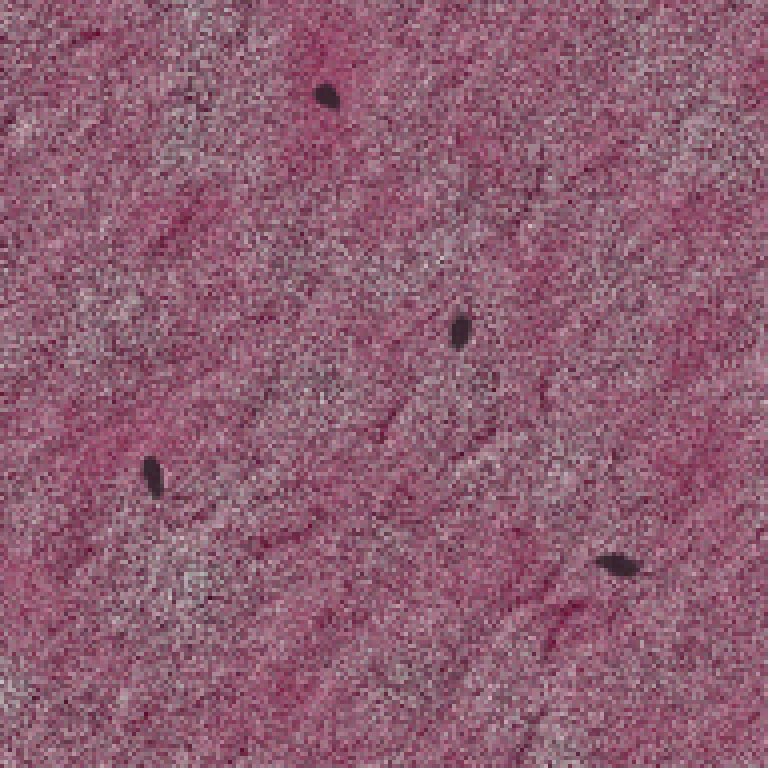
Give the GLSL for this texture, as a Shadertoy shader.

```glsl
// Grainy pink-mauve tissue with grey patches, slanted wrinkles and a few dark pits.

const float GRID = 192.0;                          // grains across the canvas
const vec3 MEAN_PINK = vec3(0.555, 0.368, 0.444);
const vec3 BRIGHTER = vec3(0.060, 0.080, 0.070);   // step towards pale
const vec3 PINKER = vec3(0.035, -0.050, -0.015);   // step from grey to pink
const vec3 PIT_DARK = vec3(0.20, 0.13, 0.17);
const float SLANT = 0.9;                           // main wrinkle direction

vec3 hash3(vec2 p) {
    vec3 h = fract(p.xyx * vec3(0.1031, 0.1030, 0.0973));
    h += dot(h, h.yxz + 33.33);
    return fract((h.xxy + h.yzz) * h.zyx);
}

// Gradient noise, roughly -0.7 to 0.7
float cornerSlope(vec2 corner, vec2 offset) {
    float angle = 6.2832 * hash3(corner + 71.0).x;
    return dot(vec2(cos(angle), sin(angle)), offset);
}

float gradientNoise(vec2 p) {
    vec2 i = floor(p), f = p - i;
    vec2 u = f * f * f * (f * (f * 6.0 - 15.0) + 10.0);
    vec2 e = vec2(1.0, 0.0);
    return mix(mix(cornerSlope(i, f), cornerSlope(i + e, f - e), u.x),
               mix(cornerSlope(i + e.yx, f - e.yx), cornerSlope(i + 1.0, f - 1.0), u.x), u.y);
}

vec2 turn(vec2 p, float angle) {
    float c = cos(angle), s = sin(angle);
    return vec2(c * p.x + s * p.y, c * p.y - s * p.x);
}

// Surface height, drawn out along the slant
float height(vec2 p) {
    vec2 q = turn(p, SLANT);
    return gradientNoise(q * vec2(7.0, 11.0) + 3.0)
         + 0.5 * gradientNoise(q * vec2(15.0, 24.0) + 17.0)
         + 0.25 * gradientNoise(q * vec2(34.0, 50.0) + 41.0);
}

// Curved fold: dark line with a pale lip below it
float fold(vec2 p, float angle, float reach, float bend) {
    vec2 q = turn(p, angle);
    float y = q.y - bend * q.x * q.x;
    float fade = 1.0 - smoothstep(0.3, 1.0, abs(q.x) / reach);
    float shadow = exp(-pow(y / 0.008, 2.0));
    float lip = exp(-pow((y + 0.017) / 0.009, 2.0));
    return fade * (0.6 * lip - 1.7 * shadow);
}

float scatteredFolds(vec2 p) {
    float sum = 0.0;
    for (int i = 0; i < 14; i++) {
        vec3 place = hash3(vec2(float(i), 5.0));
        vec3 shape = hash3(vec2(float(i), 23.0));
        float angle = SLANT + 2.4 * (shape.x - 0.5) * shape.y;
        sum += fold(p - place.xy, angle, mix(0.04, 0.10, place.z), 14.0 * (shape.z - 0.5));
    }
    return sum;
}

// Coverage of the dark pits, one per column
float scatteredPits(vec2 p) {
    float cover = 0.0;
    float ragged = 0.45 * gradientNoise(p * 38.0);
    for (int i = 0; i < 4; i++) {
        vec3 h = hash3(vec2(float(i), 47.0));
        vec2 centre = vec2((float(i) + 0.2 + 0.6 * h.x) / 4.0,
                           0.1 + 0.8 * fract(float(i) * 0.618 + 0.35));
        vec2 q = turn(p - centre, 3.1416 * h.y) / mix(vec2(0.022, 0.017), vec2(0.034, 0.014), h.z);
        cover = max(cover, 1.0 - smoothstep(0.55, 1.15, length(q) + ragged));
    }
    return cover;
}

// Bell-shaped noise per grain, partly shared by pairs of neighbours
float grain(vec2 cell) {
    vec3 h = hash3(cell);
    vec2 block = hash3(floor(cell / 4.0) + 300.0).x < 0.5 ? vec2(2.0, 1.0) : vec2(1.0, 2.0);
    vec3 pair = hash3(floor(cell / block) + 500.0);
    return 1.75 * (dot(h, vec3(1.0)) - 1.5) + 0.95 * (dot(pair, vec3(1.0)) - 1.5);
}

vec3 tissueColour(vec2 cell) {
    vec2 p = (cell + 0.5) / GRID;
    float greyness = gradientNoise(p * 6.0 + 9.0) + 0.6 * gradientNoise(p * 13.0 + 27.0);
    float relief = height(p) - height(p + vec2(-0.007, 0.005));
    float crease = 1.0 - smoothstep(0.0, 0.07, abs(gradientNoise(p * 5.0 + 0.3 * height(p))));
    crease *= smoothstep(0.0, 0.3, gradientNoise(p * 7.0 + 60.0));

    vec3 tint = hash3(cell + 900.0) - 0.5;
    float light = grain(cell) * (1.0 + 0.5 * greyness) + 3.2 * relief
                + 0.35 * greyness - 0.9 * crease + scatteredFolds(p) + 0.1;
    float pink = 0.9 * tint.x - 1.25 * greyness;
    vec3 colour = MEAN_PINK + BRIGHTER * light + PINKER * pink + 0.04 * tint;
    return mix(colour, PIT_DARK + 0.03 * tint, 0.92 * scatteredPits(p));
}

void mainImage(out vec4 fragColor, in vec2 fragCoord) {
    // Square grains, blended over one pixel at their borders
    vec2 g = fragCoord / iResolution.y * GRID - 0.5;
    vec2 cell = floor(g);
    float pixel = GRID / iResolution.y;
    vec2 blend = clamp((g - cell - 0.5) / pixel + 0.5, 0.0, 1.0);
    vec2 e = vec2(1.0, 0.0);
    vec3 lower = mix(tissueColour(cell), tissueColour(cell + e), blend.x);
    vec3 upper = mix(tissueColour(cell + e.yx), tissueColour(cell + 1.0), blend.x);
    fragColor = vec4(clamp(mix(lower, upper, blend.y), 0.0, 1.0), 1.0);
}
```
